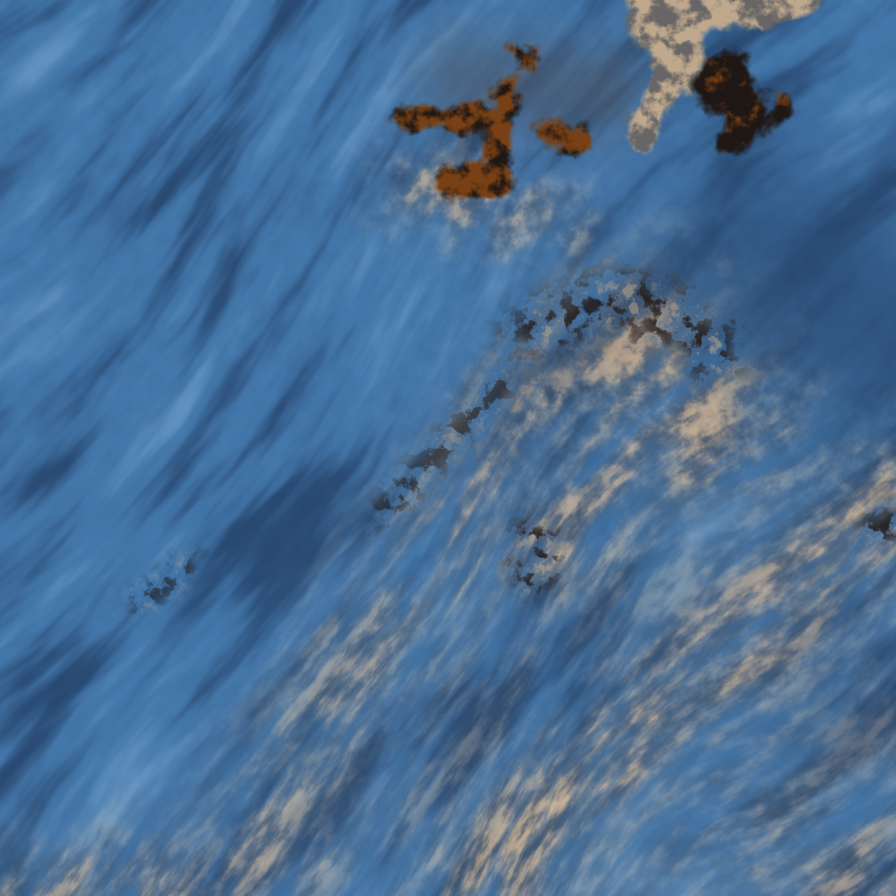
This texture is drawn by a three.js fragment shader. Its source:

```glsl
varying vec2 vUv;

const vec3 DEEP = vec3(0.16, 0.29, 0.45);
const vec3 WATER = vec3(0.26, 0.46, 0.66);
const vec3 GLINT = vec3(0.43, 0.62, 0.79);
const vec3 SLATE = vec3(0.31, 0.36, 0.43);
const vec3 STONE = vec3(0.54, 0.53, 0.53);
const vec3 SAND = vec3(0.75, 0.66, 0.55);
const vec3 UMBER = vec3(0.12, 0.09, 0.08);
const vec3 RUST = vec3(0.47, 0.25, 0.08);

const float FLOW_ANGLE = 0.87;
const float FLOW_BEND = 0.04;
const float FLOW_WOBBLE = 0.045;
const vec2 STREAK_SCALE = vec2(3.0, 16.0);
const vec2 SILT_SCALE = vec2(6.0, 24.0);
const vec2 THREAD_SCALE = vec2(18.0, 62.0);
const float CRUMB_SCALE = 42.0;
const float EDGE = 0.006;

vec2 gradientAt(vec2 cell) {
  vec3 h = fract(vec3(cell.xyx) * vec3(0.1031, 0.1030, 0.0973));
  h += dot(h, h.yzx + 33.33);
  float angle = 6.2832 * fract((h.x + h.y) * h.z);
  return vec2(cos(angle), sin(angle));
}

float gradientNoise(vec2 p) {
  vec2 i = floor(p);
  vec2 f = p - i;
  vec2 u = f * f * f * (f * (f * 6.0 - 15.0) + 10.0);
  vec2 e = vec2(1.0, 0.0);
  float low = mix(dot(gradientAt(i), f), dot(gradientAt(i + e), f - e), u.x);
  float high = mix(dot(gradientAt(i + e.yx), f - e.yx),
                   dot(gradientAt(i + 1.0), f - 1.0), u.x);
  return mix(low, high, u.y);
}

float fbm(vec2 p) {
  float sum = 0.0;
  float gain = 1.0;
  for (int i = 0; i < 4; i++) {
    sum += gain * gradientNoise(p);
    p = p * 2.03 + vec2(17.3, 9.1);
    gain *= 0.55;
  }
  return sum;
}

float segment(vec2 p, vec2 a, vec2 b) {
  vec2 ab = b - a;
  return length(p - a - ab * clamp(dot(p - a, ab) / dot(ab, ab), 0.0, 1.0));
}

// Soft-sided stroke, 1 on its axis
float band(vec2 p, vec2 a, vec2 b, float width) {
  float d = segment(p, a, b) / width;
  return exp(-d * d);
}

// Coordinates along and across the curved current
vec2 flowCoords(vec2 p) {
  float c = cos(FLOW_ANGLE);
  float s = sin(FLOW_ANGLE);
  float bend = FLOW_BEND * sin((p.x - 0.4) * 6.0);
  float wobble = FLOW_WOBBLE * gradientNoise(p * 3.0 + 4.0);
  return vec2(p.x * c + p.y * s, p.x * s - p.y * c + bend + wobble);
}

float siltCover(vec2 p) {
  float cover = band(p, vec2(0.60, 0.56), vec2(0.27, 0.04), 0.075) * 0.75;
  cover = max(cover, band(p, vec2(0.98, 0.43), vec2(0.56, 0.04), 0.085));
  cover = max(cover, band(p, vec2(0.69, 0.62), vec2(0.80, 0.50), 0.09));
  cover = max(cover, band(p, vec2(0.72, 0.55), vec2(0.62, 0.38), 0.08) * 0.9);
  cover = max(cover, band(p, vec2(0.02, 0.0), vec2(0.33, 0.04), 0.06) * 0.8);
  cover = max(cover, band(p, vec2(0.75, 0.10), vec2(1.0, 0.02), 0.09) * 0.8);
  cover = max(cover, band(p, vec2(0.46, 0.80), vec2(0.62, 0.75), 0.045) * 0.8);
  float veil = smoothstep(0.0, 0.2, p.x - 0.2 - 0.65 * p.y);
  return max(cover, 0.38 * veil * smoothstep(0.6, 0.4, p.y));
}

float debrisCover(vec2 p) {
  float cover = band(p, vec2(0.60, 0.63), vec2(0.70, 0.67), 0.035);
  cover = max(cover, band(p, vec2(0.70, 0.67), vec2(0.80, 0.61), 0.035));
  cover = max(cover, band(p, vec2(0.57, 0.58), vec2(0.43, 0.43), 0.02) * 0.75);
  cover = max(cover, band(p, vec2(0.59, 0.40), vec2(0.60, 0.36), 0.022));
  cover = max(cover, band(p, vec2(0.16, 0.33), vec2(0.20, 0.36), 0.018) * 0.7);
  return max(cover, band(p, vec2(0.98, 0.41), vec2(1.0, 0.42), 0.022));
}

float kelpDistance(vec2 p) {
  float d = segment(p, vec2(0.45, 0.867), vec2(0.55, 0.872)) - 0.014;
  d = min(d, segment(p, vec2(0.565, 0.90), vec2(0.555, 0.82)) - 0.014);
  d = min(d, segment(p, vec2(0.51, 0.795), vec2(0.555, 0.805)) - 0.019);
  d = min(d, segment(p, vec2(0.61, 0.855), vec2(0.65, 0.84)) - 0.014);
  d = min(d, segment(p, vec2(0.565, 0.95), vec2(0.59, 0.935)) - 0.008);
  d = min(d, segment(p, vec2(0.805, 0.915), vec2(0.835, 0.875)) - 0.030);
  return min(d, segment(p, vec2(0.82, 0.843), vec2(0.875, 0.885)) - 0.012);
}

float rockDistance(vec2 p) {
  float d = segment(p, vec2(0.715, 0.85), vec2(0.77, 0.96)) - 0.018;
  d = min(d, segment(p, vec2(0.73, 1.0), vec2(0.76, 0.93)) - 0.032);
  return min(d, segment(p, vec2(0.77, 0.985), vec2(0.89, 1.01)) - 0.028);
}

void main() {
  vec2 p = vUv;
  vec2 flow = flowCoords(p);
  float streak = fbm(flow * STREAK_SCALE);
  float silt = fbm(flow * SILT_SCALE + 31.0);
  float thread = fbm(flow * THREAD_SCALE + 57.0);
  float crumb = fbm(p * CRUMB_SCALE);
  float ragged = fbm(p * 22.0 + 8.0);
  float grain = mix(thread, crumb, 0.25 + 0.5 * smoothstep(0.35, 0.6, p.y));

  // Streaked water, calmer and darker on the right
  vec3 color = mix(DEEP, WATER, smoothstep(-0.6, 0.1, streak));
  color = mix(color, GLINT, 0.7 * smoothstep(0.1, 0.85, streak + 0.2 * silt));
  float calm = band(p, vec2(0.88, 0.70), vec2(1.0, 0.62), 0.13);
  color = mix(color, DEEP, 0.75 * calm);
  float shade = band(p, vec2(0.52, 0.91), vec2(0.67, 0.90), 0.06);
  color = mix(color, SLATE, 0.6 * shade);

  // Silt drawn out by the current
  float cover = siltCover(p + 0.025 * ragged);
  float amount = cover * clamp(0.68 + 0.9 * silt + 0.45 * grain, 0.0, 1.0);
  vec3 siltColor = mix(SLATE, STONE, smoothstep(-0.4, 0.4, grain + 0.5 * silt));
  siltColor = mix(siltColor, SAND, 0.75 * smoothstep(0.2, 0.8, grain + silt));
  color = mix(color, siltColor, amount);
  color *= 1.0 + 0.13 * grain * (0.4 + cover);

  // Dark and pale crumbs of debris
  float debris = debrisCover(p + 0.02 * ragged);
  color = mix(color, UMBER, 0.85 * debris * smoothstep(-0.05, 0.3, crumb));
  color = mix(color, SAND, 0.6 * debris * smoothstep(0.2, 0.55, -crumb));

  // Rock and kelp
  float rock = rockDistance(p) + 0.016 * ragged;
  vec3 rockColor = mix(STONE * 0.75, SAND, smoothstep(-0.4, 0.3, crumb + ragged));
  color = mix(color, rockColor, smoothstep(EDGE, -EDGE, rock));
  float kelp = kelpDistance(p) + 0.018 * ragged;
  float rust = smoothstep(-0.35, 0.4, crumb + 0.15 - 0.5 * step(0.7, p.x));
  color = mix(color, mix(UMBER, RUST, rust), smoothstep(EDGE, -EDGE, kelp));

  gl_FragColor = vec4(color, 1.0);
}
```
